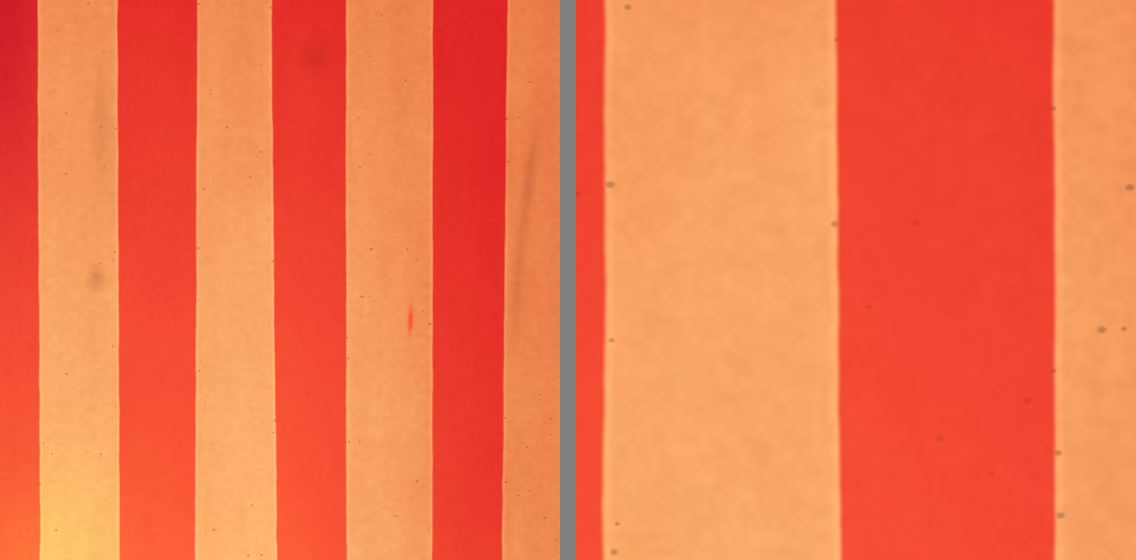
Left, the full canvas; right, a detail of the centre.
Reproduce this pattern procedurally as a Shadertoy shader.

```glsl
#define EDGE_COUNT 7
#define FIRST_EDGE 0.069
#define STRIPE_WIDTH 0.140
#define EDGE_WOBBLE 0.0030
#define EDGE_SOFTNESS 0.0020
#define MOTTLE 0.22
#define GRAIN 0.022
#define RED_DARK vec3(0.89, 0.175, 0.155)
#define RED_LIGHT vec3(1.0, 0.37, 0.23)
#define ORANGE_DARK vec3(0.915, 0.485, 0.285)
#define ORANGE_LIGHT vec3(1.0, 0.71, 0.44)

// Hand-painted drift of each edge: offset at mid height, lean over full height
const vec2 EDGE_DRIFT[EDGE_COUNT] = vec2[](
    vec2(0.0, -0.005), vec2(0.003, -0.004), vec2(0.001, 0.004),
    vec2(0.001, -0.010), vec2(-0.011, -0.001), vec2(0.004, 0.001),
    vec2(-0.008, 0.010));

float hash(vec2 p) {
    vec3 q = fract(p.xyx * 0.1031);
    q += dot(q, q.yzx + 33.33);
    return fract((q.x + q.y) * q.z);
}

float noise(vec2 p) {
    vec2 cell = floor(p), f = fract(p);
    f = f * f * (3.0 - 2.0 * f);
    return mix(mix(hash(cell), hash(cell + vec2(1, 0)), f.x),
               mix(hash(cell + vec2(0, 1)), hash(cell + vec2(1, 1)), f.x), f.y);
}

float fbm(vec2 p) {
    float sum = 0.0, amplitude = 0.5;
    for (int i = 0; i < 4; i++) {
        sum += amplitude * noise(p);
        p = p * 2.03 + 17.1;
        amplitude *= 0.5;
    }
    return sum;
}

// Soft elliptical mark, optionally sheared along its height
float smudge(vec2 uv, vec2 center, vec2 radius, float shear) {
    vec2 d = uv - center;
    d.x -= shear * d.y;
    d /= radius;
    return exp(-dot(d, d));
}

// x: orange coverage, y: bright rim along the edges
vec2 stripes(vec2 uv, float softness) {
    float cover = 0.0, rim = 0.0;
    for (int i = 0; i < EDGE_COUNT; i++) {
        float k = float(i);
        float wobble = fbm(vec2(uv.y * 22.0, k * 9.7)) - 0.47;
        float edge = FIRST_EDGE + STRIPE_WIDTH * k + EDGE_DRIFT[i].x
                   + EDGE_DRIFT[i].y * (uv.y - 0.5) + EDGE_WOBBLE * wobble;
        float side = i % 2 == 0 ? 1.0 : -1.0;
        float d = uv.x - edge;
        cover += side * smoothstep(-softness, softness, d);
        rim += exp(-pow((side * d - 0.003) / 0.0025, 2.0));
    }
    return vec2(cover, rim);
}

// Sparse pits in the plaster
float specks(vec2 uv) {
    vec2 p = uv * 46.0, cell = floor(p);
    vec2 center = 0.25 + 0.5 * vec2(hash(cell + 3.1), hash(cell + 8.7));
    float size = mix(0.04, 0.10, hash(cell + 5.3));
    float d = length((fract(p) - center) * vec2(0.75, 1.0));
    return step(0.93, hash(cell)) * (1.0 - smoothstep(size * 0.4, size + 0.04, d));
}

void mainImage(out vec4 fragColor, in vec2 fragCoord) {
    vec2 uv = fragCoord / iResolution.xy;
    vec2 stripe = stripes(uv, max(EDGE_SOFTNESS, 1.0 / iResolution.x));
    float orange = stripe.x;

    // Light falls off upward and to the right
    float light = 0.97 - 0.9 * uv.y + 0.25 * uv.y * orange;
    light -= smoothstep(0.45, 1.0, uv.x) * (0.75 - 0.45 * uv.y);

    // Brushed streaks and cloudy patches
    float streak = fbm(vec2(uv.x * 42.0, uv.y * 4.0)) - 0.47;
    float cloud = fbm(uv * vec2(9.0, 7.0) + 4.0) - 0.47;
    light += MOTTLE * (streak + 1.3 * cloud) * mix(0.45, 1.0, orange);
    light = clamp(light, -0.15, 1.1);

    vec3 red = mix(RED_DARK, RED_LIGHT, light);
    vec3 cream = mix(ORANGE_DARK, ORANGE_LIGHT, light);

    // Warm glow at the lower left, dim corner at the upper left
    float glow = smudge(uv, vec2(0.08, 0.0), vec2(0.16, 0.17), 0.0);
    cream += glow * vec3(0.0, 0.07, -0.02);
    red += glow * vec3(0.0, 0.08, 0.0);
    red -= smudge(uv, vec2(0.0, 1.0), vec2(0.09, 0.4), 0.0) * vec3(0.09, 0.07, 0.0);

    // Stains and a scratch
    float stain = 0.6 * smudge(uv, vec2(0.172, 0.502), vec2(0.014, 0.020), 0.0)
                + 0.35 * smudge(uv, vec2(0.18, 0.78), vec2(0.018, 0.13), 0.0)
                + 0.5 * smudge(uv, vec2(0.945, 0.68), vec2(0.010, 0.10), 0.12)
                + 0.3 * smudge(uv, vec2(0.922, 0.48), vec2(0.012, 0.13), 0.08);
    cream *= 1.0 - stain * vec3(0.17, 0.25, 0.25);
    float scratch = smudge(uv, vec2(0.733, 0.428), vec2(0.0045, 0.024), 0.05);
    cream = mix(cream, vec3(0.98, 0.28, 0.20), 0.85 * scratch);
    red *= 1.0 - 0.07 * smudge(uv, vec2(0.565, 0.895), vec2(0.025), 0.0);

    vec3 color = mix(red, cream, orange);
    color += 0.035 * stripe.y * orange;
    color *= 1.0 - specks(uv) * mix(0.08, 0.20, orange);
    float grain = noise(uv * 210.0) + noise(uv * vec2(90.0, 130.0)) - 1.0;
    color += GRAIN * grain * mix(0.5, 1.0, orange);
    fragColor = vec4(clamp(color, 0.0, 1.0), 1.0);
}
```
